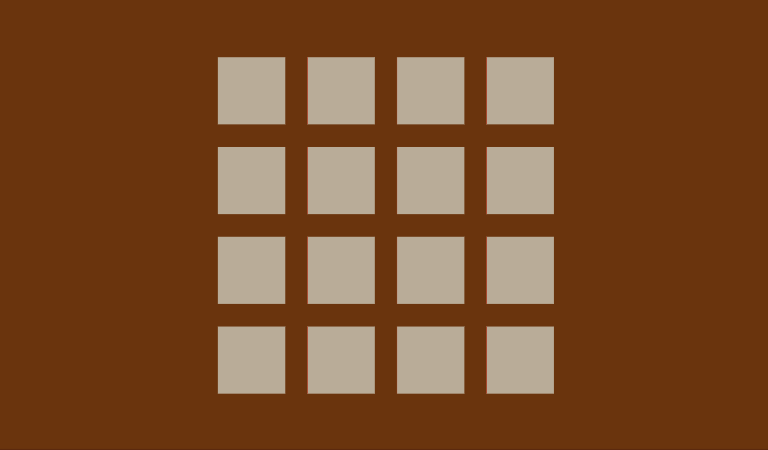
A Shadertoy shader for this pattern:

```glsl
// A four by four grid of pale square tiles on a flat brown ground.
// Each tile is a box distance in a cell picked by rounding; thin red
// fringes lie along some left edges and a dark line along the bottom.

const vec3 GROUND = vec3(0.416, 0.204, 0.051);
const vec3 TILE = vec3(0.725, 0.675, 0.596);
const vec3 FRINGE = vec3(0.72, 0.18, 0.08);
const vec3 BASE_LINE = vec3(0.36, 0.16, 0.05);

// Lengths are in canvas heights
const vec2 GRID_CENTER = vec2(0.0042, -0.001); // offset from canvas center
const vec2 PITCH = vec2(0.199, 0.1995);
const vec2 HALF_TILE = vec2(0.0749, 0.0746);
const float COUNT = 4.0;
const float FRINGE_WIDTH = 0.0016;
const float BASE_HEIGHT = 0.0025;

float boxDistance(vec2 p, vec2 halfSize) {
    vec2 d = abs(p) - halfSize;
    return length(max(d, 0.0)) + min(max(d.x, d.y), 0.0);
}

// Share of a pixel that lies inside a distance field
float coverage(float d, float pixel) {
    return clamp(0.5 - d / pixel, 0.0, 1.0);
}

void mainImage(out vec4 fragColor, in vec2 fragCoord) {
    float pixel = 1.0 / iResolution.y;
    vec2 p = (fragCoord - 0.5 * iResolution.xy) * pixel;

    // Nearest cell, limited to the grid
    vec2 g = (p - GRID_CENTER) / PITCH + 0.5 * (COUNT - 1.0);
    vec2 cell = clamp(floor(g + 0.5), 0.0, COUNT - 1.0);
    vec2 q = (g - cell) * PITCH;

    // Ground with the line along the bottom
    float base = coverage(p.y + 0.5 - BASE_HEIGHT, pixel);
    vec3 color = mix(GROUND, BASE_LINE, base);

    // Tiles
    color = mix(color, TILE, coverage(boxDistance(q, HALF_TILE), pixel));

    // Left fringes: strong on odd columns, faint on the third, none on the first
    float strength = cell.x < 0.5 ? 0.0 : mix(0.3, 0.8, mod(cell.x, 2.0));
    vec2 fringePos = q + vec2(HALF_TILE.x, 0.0);
    float across = clamp((0.5 * (FRINGE_WIDTH + pixel) - abs(fringePos.x)) / pixel,
                         0.0, min(1.0, FRINGE_WIDTH / pixel));
    float along = coverage(abs(q.y) - HALF_TILE.y, pixel);
    color = mix(color, FRINGE, across * along * strength);

    fragColor = vec4(color, 1.0);
}
```
